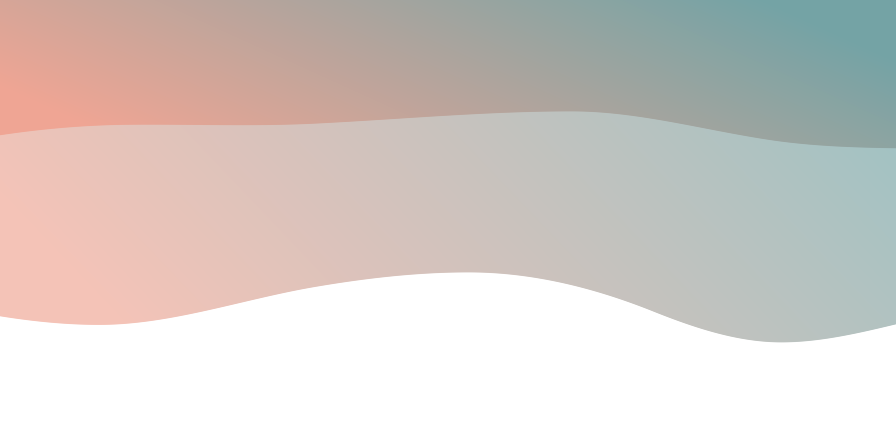
Give the GLSL for this background, as a WebGL 1 fragment shader.

```glsl
precision highp float;
// Two translucent-looking waves hang from the top over a white page.
// Each edge is a smooth chain of cubic spans; each wave is filled with a
// slanted coral-to-teal gradient stretched over its own bounding box.

uniform vec2 u_resolution;

const vec3 CORAL = vec3(0.938, 0.648, 0.58);
const vec3 TEAL = vec3(0.455, 0.64, 0.647);
const vec3 PAGE = vec3(1.0);

// Cubic Hermite span between two knots, each given as (x, height, slope).
float span(float x, vec3 a, vec3 b) {
  float width = b.x - a.x;
  float t = clamp((x - a.x) / width, 0.0, 1.0);
  float s = 1.0 - t;
  return s * s * (1.0 + 2.0 * t) * a.y + t * t * (3.0 - 2.0 * t) * b.y
       + width * t * s * (s * a.z - t * b.z);
}

// Lower edge of the deep wave: a long, gentle rise and a short drop.
float deepEdge(float x) {
  vec3 shoulder = vec3(0.143, 0.7214, 0.02);
  vec3 rise = vec3(0.352, 0.724, 0.10);
  vec3 crest = vec3(0.638, 0.7513, 0.0);
  vec3 fall = vec3(0.859, 0.6875, -0.30);
  if (x < shoulder.x) return span(x, vec3(0.0, 0.698, 0.30), shoulder);
  if (x < rise.x) return span(x, shoulder, rise);
  if (x < crest.x) return span(x, rise, crest);
  if (x < fall.x) return span(x, crest, fall);
  return span(x, fall, vec3(1.0, 0.669, -0.03));
}

// Lower edge of the pale wave: trough, broad crest, deeper trough.
float paleEdge(float x) {
  vec3 trough = vec3(0.1107, 0.2747, 0.0);
  vec3 rise = vec3(0.3516, 0.3594, 0.34);
  vec3 crest = vec3(0.523, 0.3919, 0.0);
  vec3 fall = vec3(0.729, 0.3047, -0.80);
  vec3 hollow = vec3(0.872, 0.2357, 0.0);
  if (x < trough.x) return span(x, vec3(0.0, 0.294, -0.32), trough);
  if (x < rise.x) return span(x, trough, rise);
  if (x < crest.x) return span(x, rise, crest);
  if (x < fall.x) return span(x, crest, fall);
  if (x < hollow.x) return span(x, fall, hollow);
  return span(x, hollow, vec3(1.0, 0.276, 0.48));
}

// Gradient at 20 degrees inside a box of the given depth below the top.
vec3 slantedGradient(vec2 uv, float depth) {
  vec2 box = vec2(uv.x, 1.0 - (1.0 - uv.y) / depth);
  float t = dot(box - 0.5, vec2(0.94, 0.342)) + 0.5;
  return mix(CORAL, TEAL, clamp(t, 0.0, 1.0));
}

// Antialiased coverage of the area above an edge.
float above(float y, float edge) {
  float halfPixel = 0.6 / u_resolution.y;
  return smoothstep(-halfPixel, halfPixel, y - edge);
}

void main() {
  vec2 uv = gl_FragCoord.xy / u_resolution;

  // Pale wave, softened towards the page colour
  vec3 pale = mix(PAGE, slantedGradient(uv, 0.764), 0.67);
  vec3 color = mix(PAGE, pale, above(uv.y, paleEdge(uv.x)));

  // Deep wave in front
  color = mix(color, slantedGradient(uv, 0.331), above(uv.y, deepEdge(uv.x)));

  gl_FragColor = vec4(color, 1.0);
}
```
